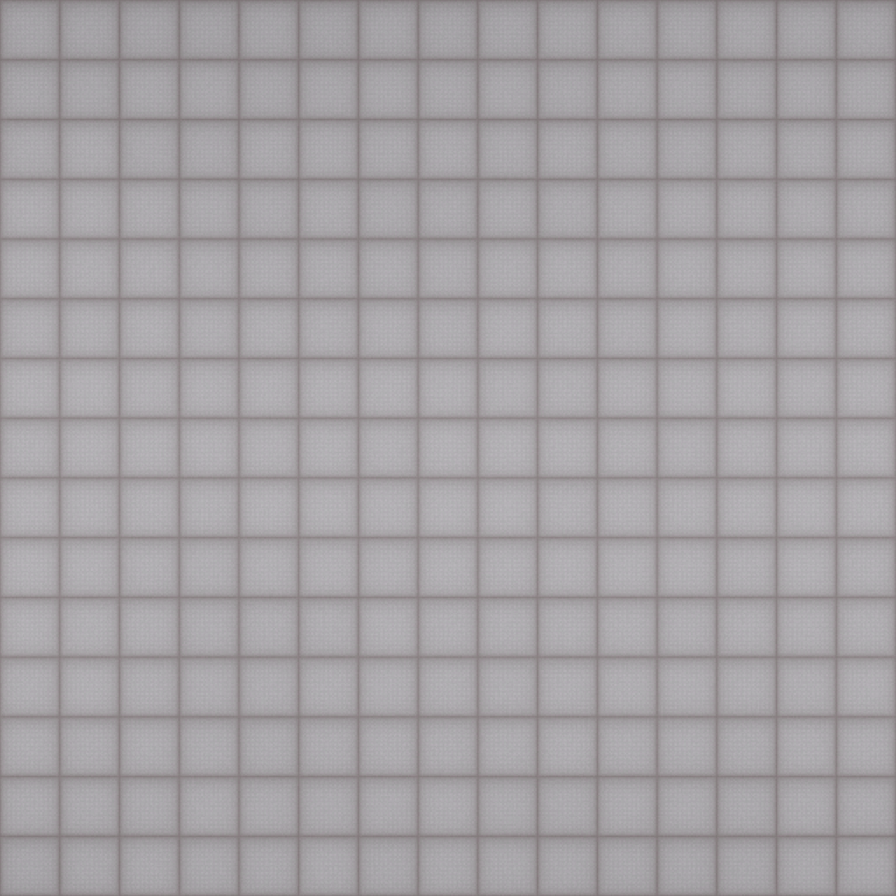
This pattern is drawn by a WebGL 2 fragment shader. Its source:

```glsl
#version 300 es
precision highp float;

uniform vec2 u_resolution;
out vec4 fragColor;

#define TILES 15.0
#define GROOVE_WIDTH 0.026
#define SHADE_WIDTH 0.11
#define WEAVE_COUNT 13.0
#define WEAVE_DEPTH 0.013
#define GRAIN_DEPTH 0.020
#define GRAIN_CELLS 512.0
#define BAND_DEPTH 0.050
#define WEAR_DEPTH 0.014

const vec3 FACE_COLOR = vec3(0.698, 0.690, 0.705);
const vec3 SHADE_LOSS = vec3(0.072, 0.080, 0.087);
const vec3 GROOVE_LOSS = vec3(0.088, 0.107, 0.110);
const float TAU = 6.28318;

float hash(vec2 p) {
    vec3 q = fract(vec3(p.xyx) * 0.1031);
    q += dot(q, q.yzx + 33.33);
    return fract((q.x + q.y) * q.z);
}

float valueNoise(vec2 p) {
    vec2 cell = floor(p);
    vec2 f = fract(p);
    f = f * f * (3.0 - 2.0 * f);
    float low = mix(hash(cell), hash(cell + vec2(1.0, 0.0)), f.x);
    float high = mix(hash(cell + vec2(0.0, 1.0)), hash(cell + 1.0), f.x);
    return mix(low, high, f.y);
}

// Distance to the tile borders on each axis, rounded off over one pixel
vec2 borderDistance(vec2 local, float pixel) {
    vec2 d = 0.5 - abs(local - 0.5);
    return sqrt(d * d + 0.06 * pixel * pixel);
}

// Joins the falloff of both axes without a crease at the corners
float joinAxes(vec2 falloff) {
    return 1.0 - (1.0 - falloff.x) * (1.0 - falloff.y);
}

// Fine crossed threads across each tile face
float weave(vec2 local) {
    vec2 thread = cos(local * WEAVE_COUNT * TAU);
    return 0.5 * (thread.x + thread.y) + 0.5 * thread.x * thread.y;
}

void main() {
    vec2 uv = gl_FragCoord.xy / u_resolution;
    vec2 grid = uv * TILES;
    vec2 local = fract(grid);
    float pixel = TILES / min(u_resolution.x, u_resolution.y);
    vec2 d = borderDistance(local, pixel);

    // Soft bevel and narrow groove
    float bevel = joinAxes(exp(-d / SHADE_WIDTH));
    float groove = joinAxes(exp(-d / GROOVE_WIDTH));
    vec3 color = FACE_COLOR - SHADE_LOSS * bevel - GROOVE_LOSS * groove;

    // Slightly deeper shade under each upper border
    color -= 0.022 * smoothstep(0.65, 1.0, local.y) * (1.0 - groove);

    // Threads fade out where they become finer than the pixels
    float face = smoothstep(0.02, 0.12, min(d.x, d.y));
    float visible = 1.0 - smoothstep(0.35, 0.7, pixel * WEAVE_COUNT);
    color += WEAVE_DEPTH * weave(local) * face * visible;

    // Grain with a faint colour tint
    vec2 grainCell = floor(uv * GRAIN_CELLS);
    float grain = hash(grainCell) - 0.5;
    float tint = hash(grainCell + 71.7) - 0.5;
    color += GRAIN_DEPTH * (grain + tint * vec3(0.6, -0.3, 0.5));

    // Broad light band, cloudy wear and small tile differences
    float band = (uv.y - 0.46) / 0.54;
    color -= BAND_DEPTH * band * band;
    color += WEAR_DEPTH * (valueNoise(uv * 4.0) - 0.5);
    color += 0.006 * (hash(floor(grid) + 9.0) - 0.5);

    fragColor = vec4(color, 1.0);
}
```
